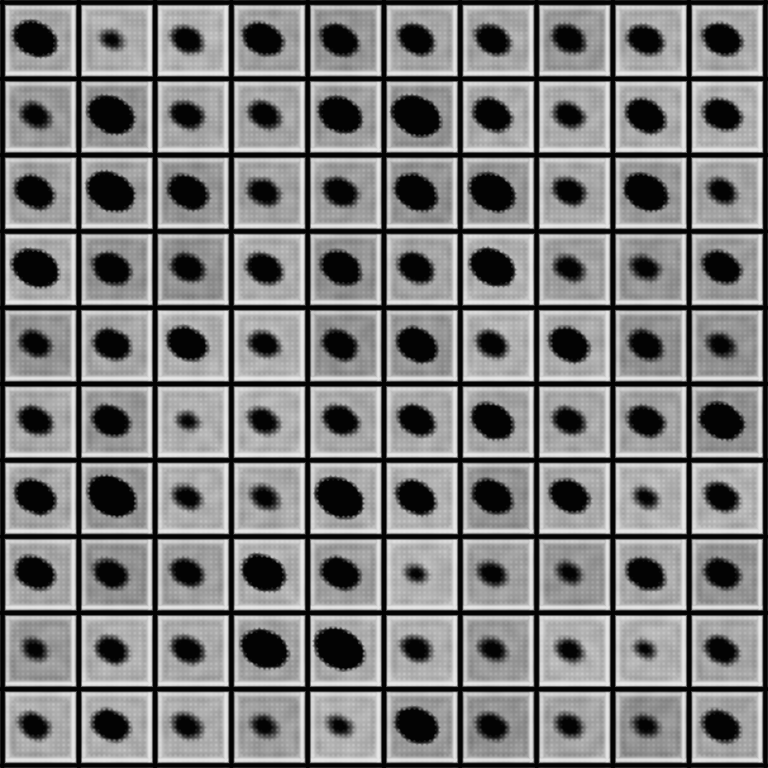
A three.js fragment shader for this pattern:

```glsl
// A ten by ten sheet of small grey tiles on black, each with a pale bevel and
// a soft tilted black ellipse. Hashes vary the size, tone and softness per tile;
// gradient noise and a fine dot lattice give each tile its mottled grain.

varying vec2 vUv;

const float PI = 3.14159;
const float COUNT = 10.0;             // tiles across and down
const float TILE = 28.0;              // tile side, in grains
const float GAP = 2.0;                // black line width, in grains
const float PITCH = TILE + GAP;
const float SHEET = COUNT * PITCH + GAP;
const float BLACK = 0.01;

float hash(vec2 p, float seed) {
  return fract(sin(dot(p, vec2(127.1, 311.7)) + seed * 74.7) * 43758.5);
}

vec2 gradient(vec2 p) {
  float angle = 2.0 * PI * hash(p, 9.0);
  return vec2(cos(angle), sin(angle));
}

// Gradient noise, roughly -0.7 to 0.7
float noise(vec2 p) {
  vec2 i = floor(p);
  vec2 f = p - i;
  vec2 u = f * f * f * (f * (f * 6.0 - 15.0) + 10.0);
  vec2 e = vec2(1.0, 0.0);
  float low = mix(dot(gradient(i), f), dot(gradient(i + e.xy), f - e.xy), u.x);
  float high = mix(dot(gradient(i + e.yx), f - e.yx), dot(gradient(i + e.xx), f - e.xx), u.x);
  return mix(low, high, u.y);
}

float ridge(float x, float center, float width) {
  float t = (x - center) / width;
  return exp(-t * t);
}

// Radius in an ellipse-shaped metric, measured along the major axis
float ellipseRadius(vec2 p, float tilt, float aspect) {
  float c = cos(tilt);
  float s = sin(tilt);
  vec2 q = vec2(c * p.x + s * p.y, c * p.y - s * p.x);
  return length(q * vec2(1.0, aspect));
}

// Dot lattice with a period of two grains
float dotLattice(vec2 p) {
  vec2 wave = 0.5 - 0.5 * cos(PI * p);
  return wave.x * wave.y - 0.25;
}

// Pale line just inside the edge, brightest at the right and bottom
float bevel(vec2 p) {
  vec2 far = TILE - p;
  float dim = max(ridge(p.x, 1.0, 0.9), ridge(far.y, 1.0, 0.9));
  float bright = max(ridge(far.x, 1.2, 0.95), ridge(p.y, 1.2, 0.95));
  return max(0.62 * dim, bright);
}

float tileTone(vec2 p, vec2 cell, float edge) {
  float tone = mix(0.57, 0.71, hash(cell, 1.0));
  tone += 0.08 * noise(p * 0.16 + cell * 17.0);
  tone += 0.05 * smoothstep(11.0, 18.0, length(p - 0.5 * TILE));
  tone -= 0.05 * ridge(edge, 3.2, 0.8);
  float grain = 0.06 + 0.05 * noise(p * 0.2 + cell * 31.0);
  tone += grain * dotLattice(p);
  return mix(tone, 0.92, 0.9 * bevel(p));
}

// 0 inside the dark blob, 1 outside
float blobMask(vec2 p, vec2 cell) {
  float size = 0.5 * (hash(cell, 2.0) + hash(cell, 3.0));
  float radius = min(mix(3.4, 11.3, size), 10.3);
  float softness = mix(3.0, 1.3, smoothstep(0.1, 0.8, size));
  vec2 jitter = vec2(hash(cell, 4.0), hash(cell, 5.0)) - 0.5;
  vec2 center = TILE * vec2(0.42, 0.52) + 0.6 * jitter;
  float tilt = -0.48 + 0.16 * (hash(cell, 6.0) - 0.5);
  float r = ellipseRadius(p - center, tilt, 1.34);
  r += 0.7 * noise(p * 0.25 + cell * 13.0) + 0.9 * dotLattice(p);
  return smoothstep(radius - softness, radius + softness, r);
}

void main() {
  // Split the sheet into tiles separated by black lines
  vec2 p = vUv * SHEET - 0.5 * GAP;
  vec2 cell = floor(p / PITCH);
  vec2 local = p - cell * PITCH - 0.5 * GAP;
  vec2 inset = min(local, TILE - local);
  float edge = min(inset.x, inset.y);

  // Shade the tile, darken the blob, then cut the grid lines
  float shade = mix(BLACK, tileTone(local, cell, edge), blobMask(local, cell));
  shade = mix(BLACK, shade, smoothstep(-0.45, 0.55, edge));

  gl_FragColor = vec4(vec3(shade), 1.0);
}
```
